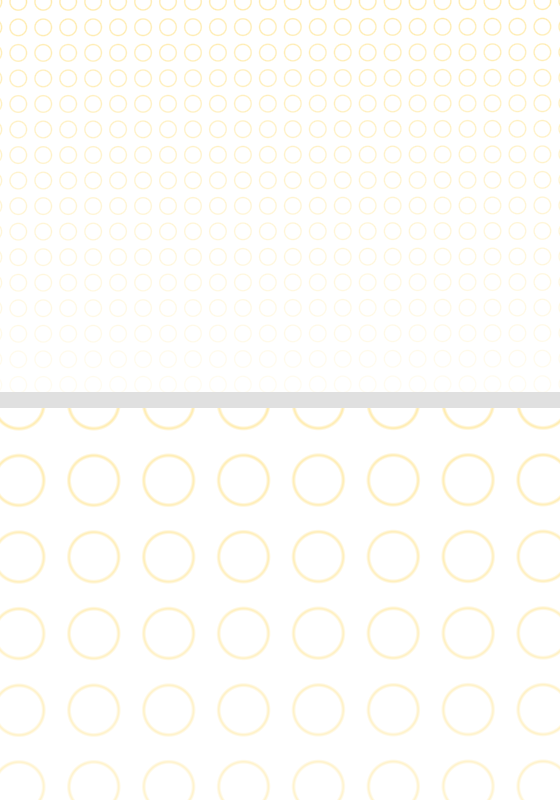
Top: the whole. Bottom: its middle third, enlarged.
Write a Shadertoy shader that draws this pattern.

```glsl
// Lengths are fractions of the canvas height
const vec2  PITCH       = vec2(0.06367, 0.06514);
const vec2  FIRST_RING  = vec2(0.0466, 0.9952);
const float TILT        = 0.0014;
const float RADIUS      = 0.0211;
const float LINE_TOP    = 0.0026;
const float LINE_BOTTOM = 0.0021;
const float SOFTNESS    = 0.0008;
const float PIXEL_BLUR  = 1.25;
const float ALPHA_TOP    = 0.70;
const float ALPHA_BOTTOM = 0.13;
const float WEAR        = 0.12;
const float WEAR_SCALE  = 55.0;
const vec3  PAPER = vec3(1.0);
const vec3  GOLD  = vec3(1.0, 0.86, 0.42);

vec2 hashGradient(vec2 cell) {
    float h = fract(sin(dot(cell, vec2(127.1, 311.7))) * 43758.5);
    float angle = 6.28318 * h;
    return vec2(cos(angle), sin(angle));
}

float gradientNoise(vec2 p) {
    vec2 i = floor(p), f = fract(p);
    vec2 u = f * f * f * (f * (f * 6.0 - 15.0) + 10.0);
    vec2 e = vec2(1.0, 0.0);
    float a = dot(hashGradient(i), f);
    float b = dot(hashGradient(i + e.xy), f - e.xy);
    float c = dot(hashGradient(i + e.yx), f - e.yx);
    float d = dot(hashGradient(i + e.xx), f - e.xx);
    return mix(mix(a, b, u.x), mix(c, d, u.x), u.y);
}

// Coverage of a stroked circle with a soft edge
float ringCoverage(vec2 p, float radius, float lineWidth, float blur) {
    float edge = abs(length(p) - radius) - 0.5 * lineWidth;
    return clamp(0.5 - edge / blur, 0.0, 1.0);
}

void mainImage(out vec4 fragColor, in vec2 fragCoord) {
    float pixel = 1.0 / iResolution.y;
    vec2 uv = fragCoord * pixel;

    // Grid of cells centred on the rings, rising slightly to the right
    vec2 grid = (uv - FIRST_RING - vec2(0.0, TILT * uv.x)) / PITCH;
    vec2 local = (fract(grid + 0.5) - 0.5) * PITCH;

    // Strokes thin and fade towards the bottom
    float lineWidth = mix(LINE_BOTTOM, LINE_TOP, uv.y);
    float alpha = mix(ALPHA_BOTTOM, ALPHA_TOP, uv.y);

    // Faint unevenness along the strokes
    alpha *= 1.0 + WEAR * gradientNoise(uv * WEAR_SCALE);

    float blur = SOFTNESS + PIXEL_BLUR * pixel;
    float ring = ringCoverage(local, RADIUS, lineWidth, blur);
    fragColor = vec4(mix(PAPER, GOLD, ring * alpha), 1.0);
}
```
